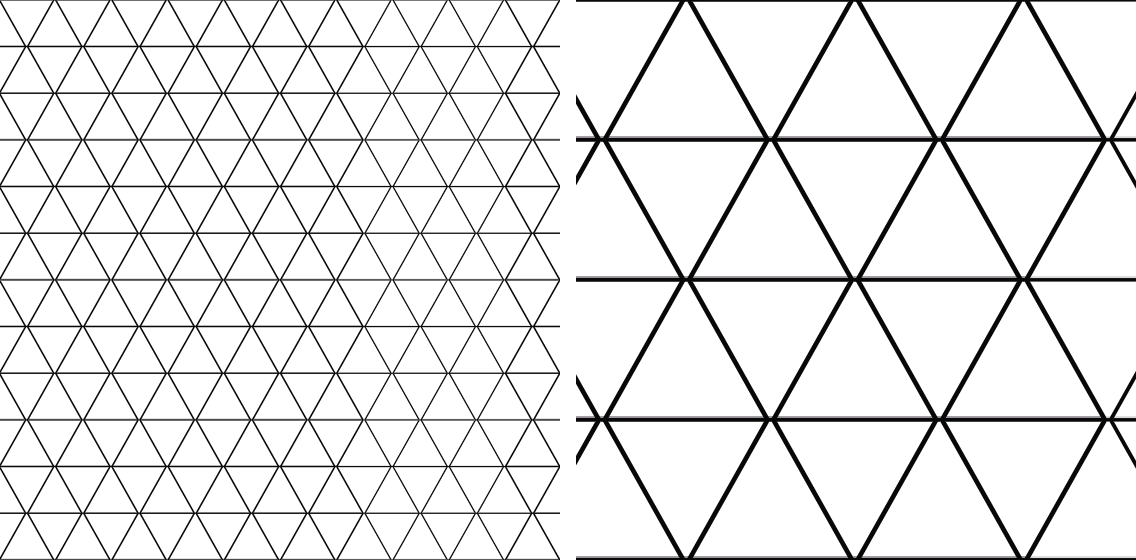
Left, the full canvas; right, a detail of the centre.
Write a WebGL 2 fragment shader that draws this pattern.

```glsl
#version 300 es
precision highp float;
// Triangular lattice of fine black lines on white, with a lighter-weight band at right.

uniform vec2 u_resolution;
out vec4 outColor;

const vec3 PAPER = vec3(1.0);
const vec3 INK = vec3(0.03);
const vec3 FRINGE = vec3(0.62, 0.60, 0.63);

const float ROWS = 12.0;           // triangle rows over the canvas height
const float HALF_CELL = 0.0502;    // half the side of a triangle
const vec2 ORIGIN = vec2(0.0977, 0.0001);
const float APEX_GAP = 0.034;      // inset of zigzag corners, in half cells
const float THICK = 0.0028;
const float THIN = 0.0023;
const float RULE_THICK = 0.0023;
const float RULE_THIN = 0.0021;
const float FRINGE_HEIGHT = 0.0011;
const float THIN_FRINGE = 0.4;     // fringe strength within the lighter band
const float THIN_START = 10.0;     // zigzags bounding the lighter band
const float THIN_END = 16.0;

// Antialiased coverage of a stroke at a distance from its centre line.
float stroke(float dist, float width, float pixel) {
    return clamp((0.5 * width - abs(dist)) / pixel + 0.5, 0.0, 1.0);
}

// Horizontal position, in half cells, of a vertical zigzag at a given row.
float zigzag(float index, float row) {
    float evenness = abs(mod(row, 2.0) - 1.0);
    float swing = mod(index, 2.0) < 0.5 ? 1.0 - evenness : evenness;
    return index + mix(APEX_GAP, 1.0 - APEX_GAP, swing);
}

void main() {
    vec2 uv = gl_FragCoord.xy / u_resolution;
    float pixel = 1.0 / min(u_resolution.x, u_resolution.y);
    float row = (uv.y - ORIGIN.y) * ROWS;
    float column = (uv.x - ORIGIN.x) / HALF_CELL;

    // Zigzags: the cell's own stroke and those spilling in from its neighbours.
    float slope = HALF_CELL * ROWS * (1.0 - 2.0 * APEX_GAP);
    float toNormal = HALF_CELL * inversesqrt(1.0 + slope * slope);
    float ink = 0.0;
    for (int i = -1; i <= 1; i++) {
        float index = floor(column) + float(i);
        bool light = index > THIN_START && index < THIN_END;
        float dist = (column - zigzag(index, row)) * toNormal;
        ink = max(ink, stroke(dist, light ? THIN : THICK, pixel));
    }

    // Horizontal rules, thinner between the two bounding zigzags.
    bool lightRule = column > zigzag(THIN_START, row)
                  && column < zigzag(THIN_END, row);
    float ruleWidth = lightRule ? RULE_THIN : RULE_THICK;
    float ruleDist = (row - round(row)) / ROWS;
    ink = max(ink, stroke(ruleDist, ruleWidth, pixel));

    // Soft grey fringe along the upper edge of the rules.
    float fringeDist = ruleDist - 0.5 * (ruleWidth + FRINGE_HEIGHT);
    float fringe = stroke(fringeDist, FRINGE_HEIGHT, pixel);
    fringe *= lightRule ? THIN_FRINGE : 1.0;

    vec3 color = mix(PAPER, FRINGE, fringe);
    outColor = vec4(mix(color, INK, ink), 1.0);
}
```
